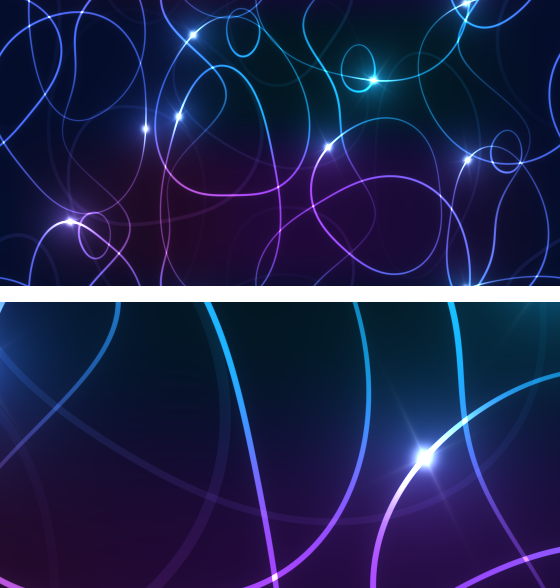
Top: the whole. Bottom: its middle third, enlarged.
This background is drawn by a Shadertoy shader. Its source:

```glsl
#define TAU 6.2831853
#define LOOPS 12
#define FAINT_LOOPS 6
#define STRANDS 4
#define LINE_WIDTH 0.0034
#define LINE_GAIN 0.85
#define SOFT_GLOW 0.10
#define FLARE_CORE 0.013
#define FLARE_HALO 0.055
#define WOBBLE 0.13

struct Loop { vec2 centre; vec2 radii; float wobble; float phase; };

vec4 hash4(float n) {
    return fract(sin(n * vec4(12.99, 78.23, 37.72, 53.14) + 1.7) * 4375.85);
}

// Shortest offset on the repeating canvas
vec2 wrapOffset(vec2 d, vec2 period) { return d - period * round(d / period); }

bool isSmall(int i) { return i % 3 == 2; }

Loop makeLoop(float id, bool small, vec2 period) {
    vec4 h = hash4(id);
    vec2 centre = fract(id * vec2(0.7549, 0.5698) + vec2(0.13, 0.62)) * period;
    vec2 radii = small ? mix(vec2(0.05, 0.07), vec2(0.07, 0.11), h.x)
                       : mix(vec2(0.17, 0.25), vec2(0.36, 0.40), h.xy);
    return Loop(centre, radii, small ? 0.05 : WOBBLE, TAU * h.z);
}

// Rim radius and its slope at an angle
vec2 rim(Loop l, float a) {
    float u = 2.0 * a + l.phase, v = 3.0 * a - 2.0 * l.phase;
    return vec2(1.0 + 0.5 * l.wobble * (sin(u) + sin(v)),
                0.5 * l.wobble * (2.0 * cos(u) + 3.0 * cos(v)));
}

vec2 rimPoint(Loop l, float a) {
    return l.centre + l.radii * rim(l, a).x * vec2(cos(a), sin(a));
}

// Distance to the rim, and the angle around it
vec2 loopDistance(Loop l, vec2 p, vec2 period) {
    vec2 q = wrapOffset(p - l.centre, period) / l.radii + 1e-5;
    float len = max(length(q), 0.05), a = atan(q.y, q.x);
    vec2 r = rim(l, a);
    vec2 grad = (q / len - r.y * vec2(-q.y, q.x) / (len * len)) / l.radii;
    return vec2(abs(len - r.x) / max(length(grad), 0.5), a);
}

// Distance to a vertical strand of layered sines
float strandDistance(float id, vec2 p, vec2 period) {
    vec4 h = hash4(id + 60.0);
    float u = TAU * (p.y + h.x), v = TAU * (2.0 * p.y + h.y);
    float bend = 0.10 * sin(u) + 0.045 * sin(v);
    float slope = TAU * (0.10 * cos(u) + 0.09 * cos(v));
    float x = fract(0.33 + id * 0.2764) * period.x + bend;
    return abs(wrapOffset(vec2(p.x - x, 0.0), period).x) / sqrt(1.0 + slope * slope);
}

float stroke(float d, float width) {
    float px = 0.75 / iResolution.y;
    return 1.0 - smoothstep(width - px, width + px, d);
}

float glowingStroke(float d, float width) {
    return stroke(d, width) + SOFT_GLOW * exp(-d / 0.011);
}

void mainImage(out vec4 fragColor, in vec2 fragCoord) {
    vec2 uv = fragCoord / iResolution.xy;
    vec2 period = vec2(iResolution.x / iResolution.y, 1.0);
    vec2 p = uv * period;

    // Broad colour zones
    float inner = 0.5 - 0.5 * cos(TAU * uv.x);
    float low = smoothstep(0.15, 0.95, 0.5 + 0.5 * sin(TAU * uv.y)) * sqrt(inner);
    float high = smoothstep(0.3, 1.0, 0.5 - 0.5 * sin(TAU * uv.y));
    float east = smoothstep(0.1, 0.9, 0.5 + 0.5 * cos(TAU * (uv.x - 0.63)));
    vec3 color = mix(vec3(0.015, 0.05, 0.165), vec3(0.01, 0.085, 0.125), high * east);
    color = mix(color, mix(vec3(0.145, 0.03, 0.13), vec3(0.125, 0.035, 0.225), east), low);
    vec3 upperTint = mix(vec3(0.30, 0.42, 0.95), vec3(0.08, 0.68, 0.95), east);
    vec3 lowerTint = mix(vec3(0.78, 0.33, 0.72), vec3(0.60, 0.27, 0.92), east);
    vec3 tint = mix(upperTint, lowerTint, low);

    // Dim, wide loops behind
    for (int i = 0; i < FAINT_LOOPS; i++) {
        float id = float(i) + 23.0;
        vec2 d = loopDistance(makeLoop(id, false, period), p, period);
        float fade = 0.065 + 0.045 * sin(d.y + id);
        color += tint * fade * stroke(d.x, LINE_WIDTH * (1.2 + 0.35 * float(i % 3)));
    }

    // Bright loops, with flares seated on the large ones
    float ink = 0.0, white = 0.0, halo = 0.0;
    for (int i = 0; i < LOOPS; i++) {
        float id = float(i);
        vec4 h = hash4(id + 40.0);
        Loop l = makeLoop(id, isSmall(i), period);
        vec2 d = loopDistance(l, p, period);
        float swell = 0.5 + 0.5 * sin(d.y + TAU * h.x);
        float line = glowingStroke(d.x, LINE_WIDTH * mix(0.6, 1.05, swell));
        ink += line * mix(0.5, 1.0, swell);
        if (isSmall(i)) continue;

        vec2 f = wrapOffset(p - rimPoint(l, TAU * h.y), period);
        float r = length(f), tilt = TAU * h.z;
        vec2 s = abs(mat2(cos(tilt), -sin(tilt), sin(tilt), cos(tilt)) * f);
        float rays = exp(-s.x / 0.003 - s.y / 0.035) + exp(-s.y / 0.003 - s.x / 0.022);
        white += exp(-r * r / (FLARE_CORE * FLARE_CORE)) + 0.45 * h.w * rays;
        white += 0.8 * line * exp(-r * r / 0.005);
        halo += mix(0.4, 0.75, h.w) * exp(-r / FLARE_HALO);
    }

    // Flowing strands that swell and fade
    for (int i = 0; i < STRANDS; i++) {
        float id = float(i);
        float swell = 0.5 + 0.5 * sin(TAU * (uv.y + hash4(id + 80.0).z));
        float d = strandDistance(id, p, period);
        ink += glowingStroke(d, LINE_WIDTH * mix(0.6, 1.1, swell)) * mix(0.25, 1.0, swell);
    }

    // Light adds up, so crossings turn pale
    color += tint * (LINE_GAIN * ink + halo);
    color += vec3(0.75, 0.85, 0.9) * (white + 0.6 * max(ink - 1.05, 0.0));
    fragColor = vec4(clamp(color, 0.0, 1.0), 1.0);
}
```
